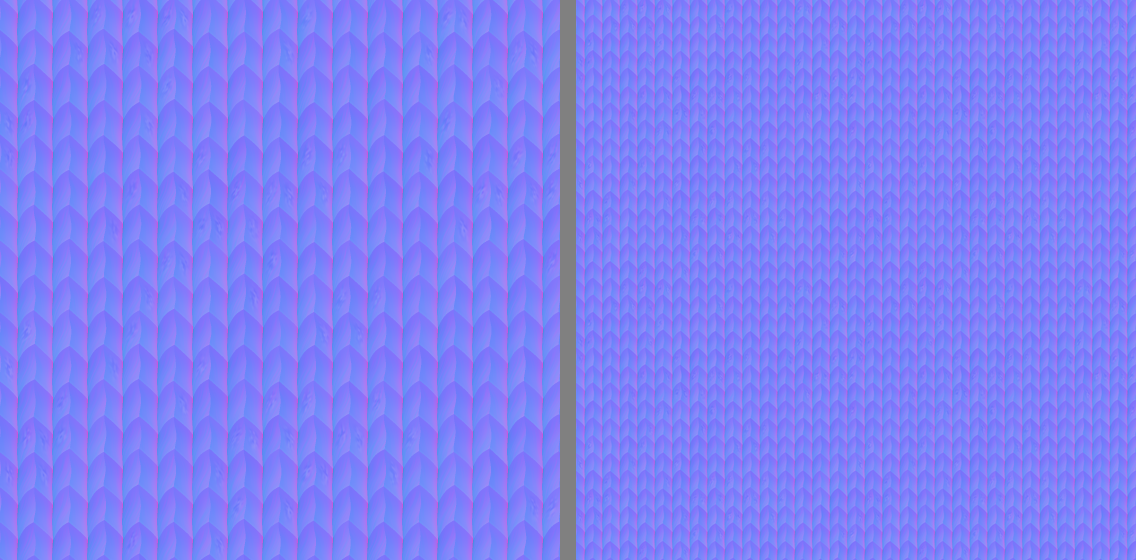
Left: one tile. Right: repeated 2 by 2.
A WebGL 2 fragment shader for this texture map:

```glsl
#version 300 es
precision highp float;

uniform vec2 u_resolution;
out vec4 outColor;

const float REPEATS = 16.0;
const float TAU = 6.28318;

float hash(vec2 p) {
  vec3 q = fract(p.xyx * vec3(0.1031, 0.1030, 0.0973));
  q += dot(q, q.yzx + 33.33);
  return fract((q.x + q.y) * q.z);
}

// Hash of a stitch cell, wrapped at the canvas border
float cellHash(vec2 id, float salt) {
  return hash(mod(id, REPEATS) + salt);
}

float valueNoise(vec2 p) {
  vec2 i = floor(p), f = fract(p);
  f *= f * (3.0 - 2.0 * f);
  return mix(mix(hash(i), hash(i + vec2(1, 0)), f.x),
             mix(hash(i + vec2(0, 1)), hash(i + vec2(1, 1)), f.x), f.y);
}

// Height jitter of the stitch tip between two rows
float tipJitter(float column, float row) {
  return 0.11 * cellHash(vec2(column, row), 7.0);
}

vec3 knitNormal(vec2 uv) {
  vec2 p = uv * REPEATS;

  // Columns with a slightly wavy seam and centre line
  float shifted = p.x + 0.5 + 0.012 * sin(TAU * p.y + 1.0);
  float column = floor(shifted);
  float x = shifted - column - 0.5;
  float phase = TAU * cellHash(vec2(column, 3.0), 41.0);
  float sway = sin(TAU * p.y + phase * 0.3) + 0.7 * sin(TAU * p.y * 0.3125 + phase);
  x += 0.018 * sway * (1.0 - 4.0 * x * x);

  // Overlapping leaves: curved upper edges falling from centre to seam
  float side = x < 0.0 ? 0.0 : 1.0;
  float s = min(abs(2.0 * x), 1.0);
  float drop = mix(0.27 * s + 0.25 * s * s * s, 0.40 * s + 0.11 * s * s, side);
  float y = p.y + drop - 0.08;
  float row = floor(y);
  if (y < row + tipJitter(column, row)) row -= 1.0;
  float top = row + 1.0 + tipJitter(column, row + 1.0);
  float bottom = row + tipJitter(column, row);
  float t = (top - y) / (top - bottom);
  float a = mix(1.0 - s, s, side);

  // Rounded leaf: red follows the width, green follows the length
  vec2 id = vec2(column, row);
  vec2 slope = vec2(mix(0.415, 0.565, smoothstep(-0.1, 1.05, a)), mix(0.462, 0.54, smoothstep(0.0, 0.9, t)));
  float crown = 1.0 - smoothstep(0.0, 0.6, t);
  slope.x = mix(slope.x, mix(0.475, 0.51, side), 0.6 * crown);
  slope += 0.03 * (vec2(cellHash(id, 11.0 + side), cellHash(id, 23.0 + side)) - 0.5);

  // Pink and cyan flanks along the seam
  float flank = smoothstep(0.62, 1.0, s);
  slope += flank * mix(vec2(-0.025, 0.025), vec2(0.10, -0.035), side);

  // Slanted fibres, strong on the left leaves
  float seed = 61.0 * cellHash(id, 31.0 + side);
  float along = mix(a + 0.85 * t + 0.2 * t * (1.0 - a), a - 0.6 * t, side);
  float fibre = valueNoise(vec2(along * 10.0 + seed, t * 2.0 + seed)) - 0.5;
  float fine = valueNoise(vec2(along * 19.0 + seed, t * 3.0 + 9.0)) - 0.5;
  float strength = mix(0.075, 0.022, side) * smoothstep(0.0, 0.25, t);
  slope += strength * (fibre + 0.7 * fine) * vec2(1.0, -0.45);

  // Stray fuzz on a few leaves
  float fuzzy = step(0.88, cellHash(id, 53.0 + side));
  float patchMask = fuzzy * smoothstep(0.45, 0.0, length(vec2(a - 0.5, t - 0.45)));
  float lint = valueNoise(vec2(a * 9.0 + seed, t * 15.0)) - 0.5;
  slope += 0.14 * patchMask * lint * vec2(1.0, 0.8);

  vec2 n = slope * 2.0 - 1.0;
  vec3 color = vec3(slope, 0.495 + 0.49 * sqrt(max(1.0 - dot(n, n), 0.0)));

  // Deep crease where neighbouring columns meet below each tip
  float crease = exp(-(1.0 - s) / 0.055);
  float depth = 0.25 + 0.75 * smoothstep(0.5, 0.02, t);
  vec3 creaseColor = mix(vec3(0.15, 0.59, 0.78), vec3(0.87, 0.30, 0.78), side);
  color = mix(color, creaseColor, 0.8 * crease * depth);

  // Faint bright rim on the lower overlap
  float rim = smoothstep(0.90, 1.0, t) * (1.0 - flank);
  return color + rim * vec3(0.012, 0.018, 0.0);
}

void main() {
  // Average a 3 by 3 grid for smooth edges
  vec3 sum = vec3(0.0);
  for (int j = -1; j <= 1; j++) {
    for (int i = -1; i <= 1; i++) {
      vec2 offset = vec2(i, j) / 3.0;
      sum += knitNormal((gl_FragCoord.xy + offset) / u_resolution);
    }
  }
  outColor = vec4(sum / 9.0, 1.0);
}
```
